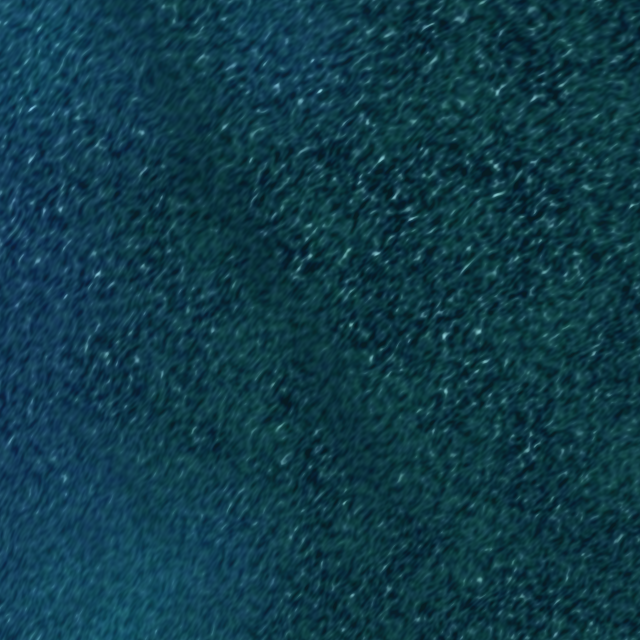
Write a Shadertoy shader that draws this texture.

```glsl
#define DEEP vec3(0.038, 0.190, 0.238)
#define TEAL vec3(0.058, 0.242, 0.268)
#define BLUE vec3(0.075, 0.235, 0.345)
#define SHALLOW vec3(0.085, 0.335, 0.415)
#define GLINT vec3(0.42, 0.46, 0.45)
#define RIPPLE_SCALE vec2(48.0, 98.0)
#define RIPPLE_CONTRAST 0.27
#define GLINT_START 0.22
#define GLINT_FULL 0.80

vec2 hash2(vec2 p) {
    vec3 q = fract(p.xyx * vec3(0.1031, 0.1030, 0.0973));
    q += dot(q, q.yzx + 33.33);
    return fract((q.xx + q.yz) * q.zy);
}

float corner(vec2 cell, vec2 offset, vec2 f) {
    float a = 6.2832 * hash2(cell + offset).x;
    return dot(vec2(cos(a), sin(a)), f - offset);
}

// Gradient noise, roughly -0.7 to 0.7
float noise(vec2 p) {
    vec2 i = floor(p), f = p - i;
    vec2 w = f * f * f * (f * (f * 6.0 - 15.0) + 10.0);
    i += 500.0;
    float low = mix(corner(i, vec2(0, 0), f), corner(i, vec2(1, 0), f), w.x);
    float high = mix(corner(i, vec2(0, 1), f), corner(i, vec2(1, 1), f), w.x);
    return mix(low, high, w.y);
}

float fbm(vec2 p) {
    float sum = 0.0, amp = 0.6;
    for (int k = 0; k < 4; k++) {
        sum += amp * noise(p);
        p = mat2(1.6, 1.2, -1.2, 1.6) * p + 7.3;
        amp *= 0.5;
    }
    return sum;
}

float blob(vec2 p, vec2 centre, float radius) {
    vec2 d = (p - centre) / radius;
    return exp(-dot(d, d));
}

// Wavelets stretched along the wind, steeper on the left
float ripples(vec2 p) {
    float angle = mix(1.02, 0.72, p.x);
    vec2 q = p - 0.5;
    q += 0.007 * vec2(noise(p * 17.0), noise(p * 17.0 + 40.0));
    q = mat2(cos(angle), -sin(angle), sin(angle), cos(angle)) * q;
    float broad = noise(q * RIPPLE_SCALE);
    float fine = noise(q * RIPPLE_SCALE * 1.75 + 31.0);
    float swell = noise(q * RIPPLE_SCALE * 0.45 + 11.0);
    return 0.75 * broad + 0.55 * fine + 0.25 * swell;
}

void mainImage(out vec4 fragColor, in vec2 fragCoord) {
    vec2 uv = fragCoord / iResolution.xy;
    float drift = fbm(uv * 4.0);
    float mottle = fbm(uv * 9.0 + 20.0);

    // Broad water colour: blue to the left, teal to the right
    float blueness = smoothstep(0.40, 0.0, uv.x + 0.30 * drift);
    blueness = max(blueness, 0.7 * blob(uv, vec2(0.45, 0.92), 0.13));
    blueness = max(blueness, 0.8 * blob(uv, vec2(0.31, 0.12), 0.12));
    float depth = smoothstep(-0.30, 0.35, mottle + 0.4 * drift);
    vec3 water = mix(mix(TEAL, DEEP, depth), BLUE, blueness);

    // Pale shallows at the left corners
    float pale = blob(uv, vec2(0.18, 0.05), 0.20)
               + 0.7 * blob(uv, vec2(0.05, 0.95), 0.15)
               + 0.4 * blob(uv, vec2(0.42, 0.97), 0.11);
    water = mix(water, SHALLOW, clamp(pale * (0.75 + mottle), 0.0, 1.0));

    // Smooth dark slicks running diagonally
    float bend = 0.09 * drift;
    float across = uv.x - 0.20 - 0.57 * (0.95 - uv.y) + bend;
    float slick = exp(-pow(across / 0.05, 2.0)) * smoothstep(0.08, 0.35, uv.y);
    float side = uv.x - 0.12 - 0.80 * (0.33 - uv.y) + bend;
    slick += 0.7 * exp(-pow(side / 0.035, 2.0)) * blob(uv, vec2(0.2, 0.23), 0.18);
    slick = clamp(slick * (0.8 + mottle), 0.0, 1.0);
    water = mix(water, DEEP * mix(0.95, 1.12, blueness), 0.65 * slick);

    // Ripple shading with a faint shift between green and blue
    float rough = (0.90 + 0.5 * mottle) * (1.0 - 0.55 * slick);
    rough += 0.25 * blob(uv, vec2(0.64, 0.68), 0.28);
    rough *= 1.0 - 0.3 * blob(uv, vec2(0.2, 0.1), 0.25);
    float wave = ripples(uv) * rough;
    float tint = noise(uv * 62.0 + 9.0);
    vec3 color = water + RIPPLE_CONTRAST * wave * vec3(0.62, 0.86, 0.84);
    color += tint * vec3(-0.005, 0.022, -0.030);

    // Bright crests, broken up into scattered flecks
    float sparse = smoothstep(-0.25, 0.45, noise(uv * 38.0 + 70.0));
    float crest = smoothstep(GLINT_START, GLINT_FULL, wave);
    color += GLINT * crest * mix(0.25, 1.0, sparse);

    fragColor = vec4(clamp(max(color, water * 0.55), 0.0, 1.0), 1.0);
}
```
